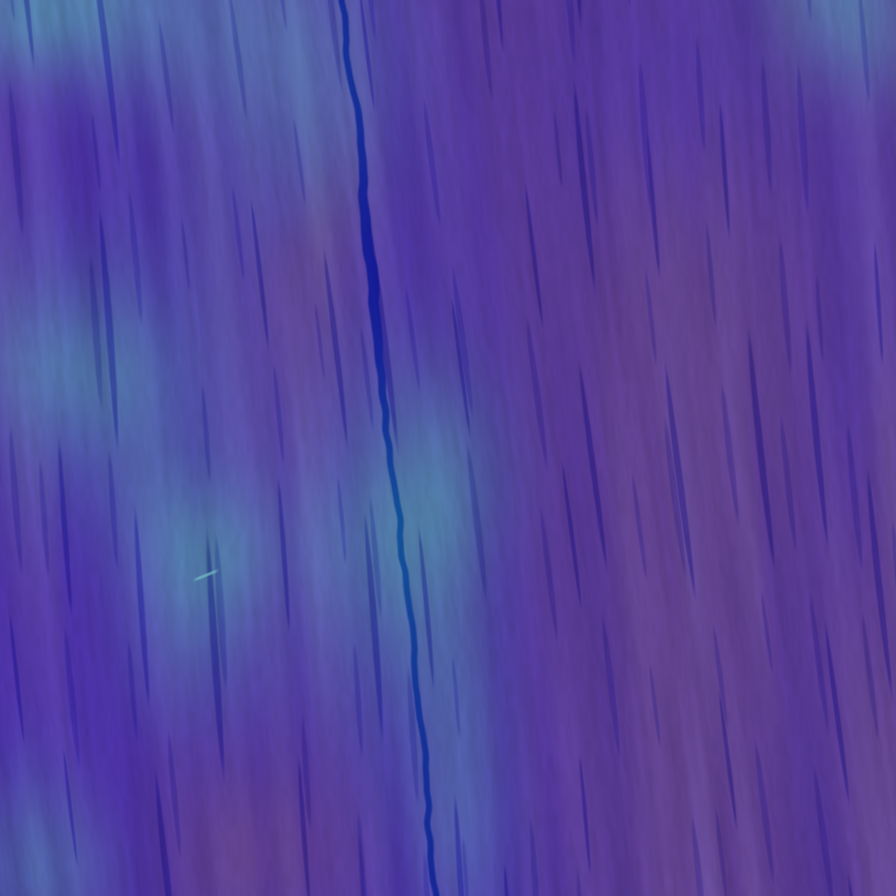
A Shadertoy shader for this texture:

```glsl
// Violet stained wood: teal glows, leaning grain, dark spindle pores and one long crack.

float hash(vec2 p) {
    return fract(sin(dot(p, vec2(127.1, 311.7))) * 43758.5453);
}

float noise(vec2 p) {
    vec2 i = floor(p), f = fract(p);
    f = f * f * (3.0 - 2.0 * f);
    return mix(mix(hash(i), hash(i + vec2(1, 0)), f.x),
               mix(hash(i + vec2(0, 1)), hash(i + vec2(1, 1)), f.x), f.y);
}

// Soft elliptical patch of stain
float glow(vec2 p, vec2 center, vec2 radius) {
    vec2 d = (p - center) / radius;
    return exp(-dot(d, d));
}

// Tapered dark pores, one per jittered cell along the grain
float pores(vec2 grain, vec2 cells, float seed) {
    vec2 q = grain * cells;
    float column = floor(q.x);
    q.y += 7.0 * hash(vec2(column, seed));
    vec2 id = vec2(column, floor(q.y)) + seed;
    float size = hash(id + 3.7);
    float across = abs(fract(q.x) - mix(0.2, 0.8, hash(id))) / cells.x;
    float along = (fract(q.y) - 0.5) / mix(0.22, 0.48, size);
    float taper = max(1.0 - along * along, 0.0);
    float width = mix(0.0015, 0.0035, size) * taper;
    float present = step(0.25, hash(id + 9.1));
    return present * smoothstep(0.0, 0.5, taper)
         * (1.0 - smoothstep(width - 0.001, width + 0.002, across));
}

void mainImage(out vec4 fragColor, in vec2 fragCoord) {
    vec2 p = fragCoord / iResolution.xy;

    // Coordinates that follow the leaning fibres
    vec2 grain = vec2(p.x + 0.1 * p.y + 0.008 * sin(5.0 * p.y + 6.0 * p.x), p.y);
    float broad = noise(grain * vec2(13.0, 1.6) + 4.0) - 0.5;
    float streak = noise(grain * vec2(42.0, 2.5) + 11.0) - 0.5;
    float fibre = noise(grain * vec2(130.0, 6.0)) - 0.5;
    float fuzz = noise(grain * vec2(300.0, 60.0)) - 0.5;

    // Teal stain, mostly on the left
    vec2 w = p + 0.05 * (vec2(noise(p * 6.0), noise(p * 6.0 + 20.0)) - 0.5);
    float teal = 0.80 * glow(w, vec2(0.07, 1.00), vec2(0.15, 0.09))
               + 0.45 * glow(w, vec2(0.32, 0.93), vec2(0.13, 0.18))
               + 0.72 * glow(w, vec2(0.10, 0.58), vec2(0.14, 0.13))
               + 0.82 * glow(w, vec2(0.23, 0.36), vec2(0.09, 0.11))
               + 0.85 * glow(w, vec2(0.46, 0.40), vec2(0.09, 0.17))
               + 0.42 * glow(w, vec2(0.50, 0.10), vec2(0.07, 0.18))
               + 0.60 * glow(w, vec2(0.96, 1.00), vec2(0.10, 0.09))
               + 0.50 * glow(w, vec2(0.02, 0.04), vec2(0.09, 0.10));
    teal = clamp(teal + 0.10 * broad + 0.10 * streak, 0.0, 1.0);

    // Mauve wood on the right and in patches on the left
    float mauve = 0.15 + 0.62 * smoothstep(0.54, 0.72, p.x + 0.14 * p.y)
                + 0.75 * glow(w, vec2(0.28, 0.04), vec2(0.13, 0.14))
                + 0.55 * glow(w, vec2(0.36, 0.70), vec2(0.05, 0.16))
                - 0.45 * glow(w, vec2(0.74, 0.90), vec2(0.14, 0.14))
                - 0.40 * glow(w, vec2(0.95, 0.72), vec2(0.06, 0.40));
    mauve = clamp(mauve + 0.65 * broad + 0.35 * streak, 0.0, 1.0);

    vec3 color = mix(vec3(0.30, 0.20, 0.66), vec3(0.37, 0.245, 0.54), mauve);
    color = mix(color, vec3(0.32, 0.55, 0.67), teal);

    // Fibre shading
    color *= 1.0 + 0.10 * broad + 0.13 * streak + 0.08 * fibre + 0.05 * fuzz;

    // Pores
    float pore = max(pores(grain, vec2(13.0, 3.2), 1.0),
                     0.6 * pores(grain + 0.037, vec2(17.0, 5.0), 40.0));
    color *= mix(vec3(1.0), vec3(0.62, 0.62, 0.92), 0.85 * pore);

    // Crack, widest above the middle
    float path = 0.488 - 0.104 * p.y + 0.006 * (noise(vec2(p.y * 14.0, 2.0)) - 0.5)
               + 0.003 * (noise(vec2(p.y * 50.0, 5.0)) - 0.5);
    float halfWidth = 0.0032 + 0.0028 * exp(-pow((p.y - 0.70) / 0.12, 2.0));
    float crack = 1.0 - smoothstep(halfWidth - 0.0015, halfWidth + 0.002, abs(p.x - path));
    vec3 crackColor = mix(vec3(0.07, 0.07, 0.58), vec3(0.05, 0.34, 0.60), teal);
    color = mix(color, crackColor, 0.92 * crack);

    // Pale scratch
    vec2 s = p - vec2(0.23, 0.358);
    s.y -= 0.4 * s.x;
    float scratch = smoothstep(0.016, 0.008, abs(s.x)) * smoothstep(0.003, 0.0005, abs(s.y));
    color = mix(color, vec3(0.45, 0.75, 0.76), 0.7 * scratch);

    fragColor = vec4(color, 1.0);
}
```
